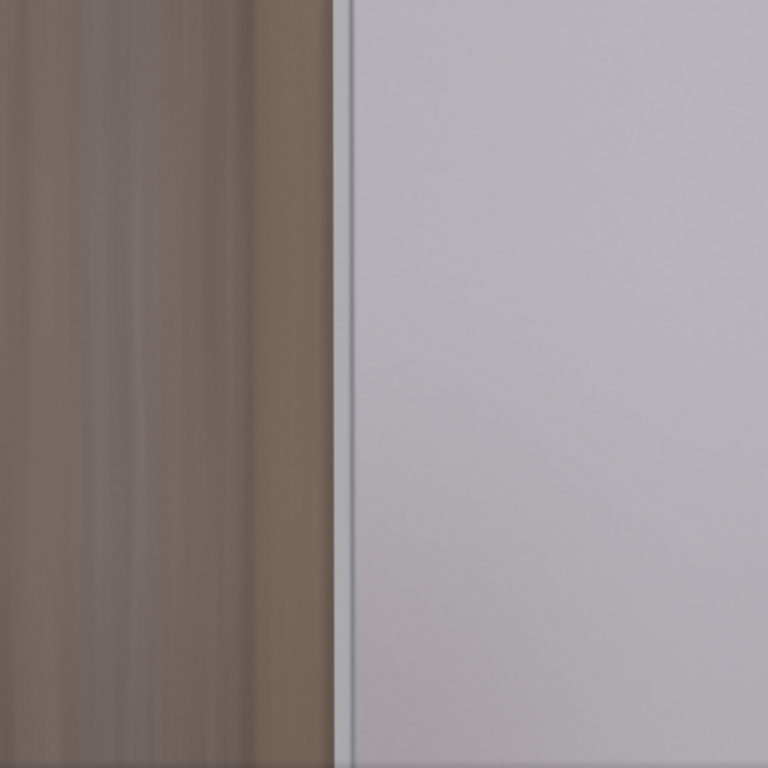
Reproduce this texture procedurally as a Shadertoy shader.

```glsl
// A wood panel and door jamb beside a pale wall, split by a thin metal trim.
// Soft vertical steps place the parts; stretched value noise makes the grain,
// and a broad falloff shades the wall.
#define SEAM_X 0.332
#define JAMB_END 0.4345
#define GROOVE_X 0.4585
#define TILT 0.002
#define SOFT 0.0022
#define GRAIN 0.050
#define PANEL_COLOR vec3(0.462, 0.411, 0.391)
#define JAMB_COLOR vec3(0.475, 0.405, 0.358)
#define TRIM_COLOR vec3(0.685, 0.685, 0.695)
#define GROOVE_COLOR vec3(0.490, 0.505, 0.525)
#define WALL_LIGHT vec3(0.724, 0.707, 0.734)
#define WALL_SHADE vec3(0.645, 0.618, 0.643)

float hash(vec2 p) {
    vec3 q = fract(vec3(p.xyx) * 0.1031);
    q += dot(q, q.yzx + 33.33);
    return fract((q.x + q.y) * q.z);
}

float noise(vec2 p) {
    vec2 i = floor(p), f = fract(p);
    f = f * f * (3.0 - 2.0 * f);
    return mix(mix(hash(i), hash(i + vec2(1, 0)), f.x),
               mix(hash(i + vec2(0, 1)), hash(i + vec2(1, 1)), f.x), f.y);
}

float edge(float at, float x, float soft) {
    return smoothstep(at - soft, at + soft, x);
}

float bump(float x, float center, float width) {
    float d = (x - center) / width;
    return exp(-d * d);
}

// Layers of noise drawn out along y, centred on zero.
float grain(vec2 p) {
    p.x += 0.008 * (noise(p * vec2(5.0, 3.0)) - 0.5);
    float sum = 0.0, weight = 0.5;
    vec2 scale = vec2(32.0, 1.2);
    for (int i = 0; i < 4; i++) {
        sum += weight * (noise(p * scale + float(i) * 17.0) - 0.5);
        scale *= vec2(1.9, 1.6);
        weight *= 0.65;
    }
    return sum;
}

vec3 panel(vec2 p) {
    vec3 c = PANEL_COLOR + GRAIN * grain(p);
    c += vec3(-0.012, 0.002, 0.010) * bump(p.x, 0.155, 0.035);
    c -= 0.022 * smoothstep(0.18, 0.30, p.x);
    c -= 0.030 * bump(p.x, SEAM_X - 0.008, 0.016);
    c -= 0.015 * bump(p.x, 0.0, 0.03);
    return c - 0.022 * smoothstep(0.35, 0.0, p.y) - 0.010 * smoothstep(0.7, 1.0, p.y);
}

vec3 jamb(vec2 p) {
    vec3 c = JAMB_COLOR + 0.6 * GRAIN * grain(p + 7.0);
    c -= 0.020 * bump(p.x, SEAM_X, 0.012);
    c -= vec3(0.070, 0.060, 0.045) * smoothstep(0.412, 0.432, p.x);
    return c - 0.018 * smoothstep(0.4, 0.0, p.y);
}

vec3 wall(vec2 p) {
    float low = smoothstep(0.70, -0.10, p.y);
    float left = smoothstep(0.95, 0.42, p.x);
    float shade = low * (0.45 + 0.50 * left) + 0.16 * left;
    vec3 c = mix(WALL_LIGHT, WALL_SHADE, clamp(shade, 0.0, 1.0));
    // Faint slanted plaster texture, strongest low and to the left.
    float slant = noise(vec2(p.x + p.y, p.y - p.x) * vec2(120.0, 45.0));
    return c + 0.007 * (slant - 0.5) * (0.4 + low * left);
}

void mainImage(out vec4 fragColor, in vec2 fragCoord) {
    vec2 p = fragCoord / iResolution.xy;
    float x = p.x + TILT * (p.y - 0.5);

    vec3 col = mix(panel(p), jamb(p), edge(SEAM_X, p.x, 0.006));
    col = mix(col, TRIM_COLOR - 0.02 * (1.0 - p.y), edge(JAMB_END, x, SOFT));
    col = mix(col, wall(p), edge(GROOVE_X, x, SOFT));
    col = mix(col, GROOVE_COLOR, 0.92 * bump(x, GROOVE_X, 0.0038));

    col += 0.006 * (noise(p * 256.0) - 0.5);
    col *= 1.0 - 0.10 * smoothstep(0.012, 0.0, p.y);
    fragColor = vec4(col, 1.0);
}
```
